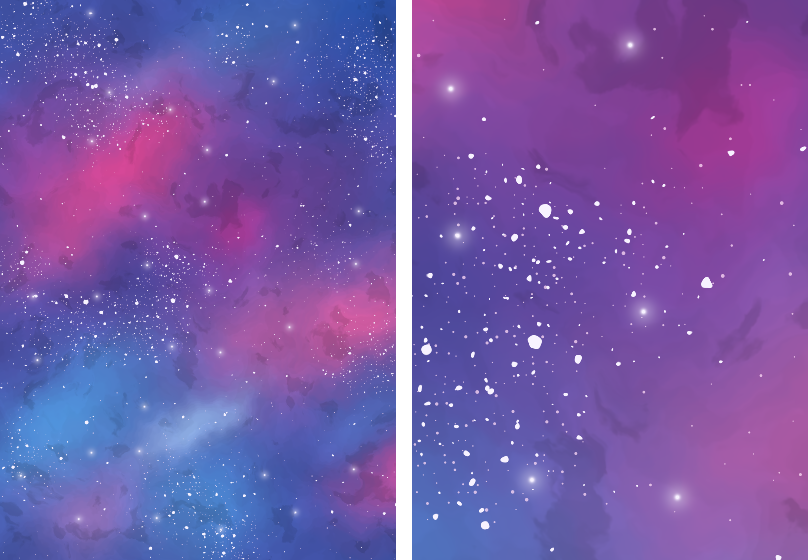
Left, the full canvas; right, a detail of the centre.
Reproduce this background procedurally as a WebGL 1 fragment shader.

```glsl
precision highp float;
// Watercolour night sky: blue, violet and pink washes with splattered stars.

uniform vec2 u_resolution;

float hash(vec2 p) {
    vec3 q = fract(p.xyx * vec3(0.1031, 0.1030, 0.0973));
    q += dot(q, q.yzx + 33.33);
    return fract((q.x + q.y) * q.z);
}

float noise(vec2 p) {
    vec2 cell = floor(p), f = fract(p);
    f = f * f * (3.0 - 2.0 * f);
    return mix(mix(hash(cell), hash(cell + vec2(1, 0)), f.x),
               mix(hash(cell + vec2(0, 1)), hash(cell + vec2(1, 1)), f.x), f.y);
}

float fbm(vec2 p) {
    float sum = 0.0, gain = 0.5;
    for (int i = 0; i < 5; i++) {
        sum += gain * noise(p);
        p = mat2(1.6, 1.2, -1.2, 1.6) * p + 7.3;
        gain *= 0.5;
    }
    return sum;
}

// Rounded stairs, for the stepped borders of dried paint
float terrace(float x) {
    return floor(x) + smoothstep(0.3, 0.7, fract(x));
}

// One soft patch of paint; radius.x runs along the rising diagonal
void wash(inout vec3 paint, vec2 p, vec2 centre, vec2 radius, vec3 tint) {
    vec2 q = mat2(0.83, -0.56, 0.56, 0.83) * (p - centre) / radius;
    float cover = exp(-dot(q, q));
    cover = mix(cover, terrace(cover * 11.0) / 11.0, 0.55);
    paint = mix(paint, tint, 0.94 * cover);
}

float cluster(vec2 p, vec2 centre, float radius) {
    vec2 q = (p - centre) / radius;
    return exp(-dot(q, q));
}

// Chance of a speck, gathered in drifts
float starDensity(vec2 p) {
    float drift = 0.55 * smoothstep(0.52, 0.86, noise(p * 8.0 + 3.7));
    drift += 0.75 * cluster(p, vec2(0.67, 0.36), 0.065);
    drift += 0.45 * cluster(p, vec2(0.57, 0.55), 0.07);
    drift += 0.45 * cluster(p, vec2(0.36, 0.51), 0.05);
    drift += 0.45 * cluster(p, vec2(0.34, 0.11), 0.09);
    drift += 0.40 * cluster(p, vec2(0.61, 0.88), 0.07);
    return 0.035 + drift;
}

// One jittered speck per cell, mostly small, sized in cells
float specks(vec2 p, float scale, float maxRadius, float amount) {
    vec2 cell = floor(p * scale);
    vec2 seed = cell + scale * 3.0;
    vec2 jitter = 0.2 + 0.6 * vec2(hash(seed + 11.0), hash(seed + 47.0));
    float size = hash(seed + 83.0);
    float radius = maxRadius * mix(0.3, 1.0, size * size * size);
    float present = step(hash(seed), amount * starDensity((cell + 0.5) / scale));
    float pixel = scale / u_resolution.y;
    float d = length(fract(p * scale) - jitter);
    return present * (1.0 - smoothstep(radius - 0.5 * pixel, radius + 0.5 * pixel, d));
}

// Sparse stars with a bright core and a faint halo
float glowStars(vec2 p) {
    vec2 cell = floor(p * 9.0);
    vec2 jitter = 0.2 + 0.6 * vec2(hash(cell + 21.0), hash(cell + 64.0));
    float d = length(fract(p * 9.0) - jitter) / 9.0;
    float glow = 0.35 * exp(-d * d * 18000.0) + 0.8 * exp(-d * d * 350000.0);
    return glow * step(hash(cell + 5.0), 0.4);
}

void main() {
    vec2 p = gl_FragCoord.xy / u_resolution.y;

    // Ragged, wandering coordinates for the paint
    vec2 w = p + 0.13 * (vec2(fbm(p * 5.0), fbm(p * 5.0 + 31.0)) - 0.48);
    w += 0.022 * (vec2(fbm(p * 38.0), fbm(p * 38.0 + 17.0)) - 0.48);

    // Blue and violet ground
    vec3 paint = vec3(0.25, 0.32, 0.65);
    wash(paint, w, vec2(0.62, 0.93), vec2(0.22, 0.17), vec3(0.12, 0.32, 0.66));
    wash(paint, w, vec2(0.43, 0.92), vec2(0.13, 0.09), vec3(0.28, 0.46, 0.77));
    wash(paint, w, vec2(0.12, 0.79), vec2(0.18, 0.12), vec3(0.37, 0.29, 0.62));
    wash(paint, w, vec2(0.40, 0.60), vec2(0.32, 0.19), vec3(0.47, 0.25, 0.59));
    wash(paint, w, vec2(0.25, 0.83), vec2(0.14, 0.045), vec3(0.47, 0.42, 0.72));
    wash(paint, w, vec2(0.46, 0.35), vec2(0.16, 0.13), vec3(0.46, 0.37, 0.69));

    // Pink clouds
    wash(paint, w, vec2(0.06, 0.69), vec2(0.13, 0.12), vec3(0.56, 0.27, 0.61));
    wash(paint, w, vec2(0.15, 0.60), vec2(0.14, 0.08), vec3(0.69, 0.32, 0.64));
    wash(paint, w, vec2(0.25, 0.71), vec2(0.18, 0.075), vec3(0.83, 0.27, 0.57));
    wash(paint, w, vec2(0.42, 0.61), vec2(0.06, 0.05), vec3(0.63, 0.22, 0.57));
    wash(paint, w, vec2(0.47, 0.42), vec2(0.12, 0.09), vec3(0.69, 0.36, 0.66));
    wash(paint, w, vec2(0.65, 0.43), vec2(0.13, 0.09), vec3(0.87, 0.37, 0.65));
    wash(paint, w, vec2(0.73, 0.15), vec2(0.13, 0.08), vec3(0.77, 0.31, 0.62));

    // Cool pools and pale light
    wash(paint, w, vec2(0.25, 0.48), vec2(0.11, 0.06), vec3(0.30, 0.27, 0.60));
    wash(paint, w, vec2(0.13, 0.24), vec2(0.20, 0.09), vec3(0.30, 0.57, 0.84));
    wash(paint, w, vec2(0.34, 0.11), vec2(0.13, 0.11), vec3(0.29, 0.53, 0.82));
    wash(paint, w, vec2(0.33, 0.24), vec2(0.11, 0.045), vec3(0.56, 0.69, 0.90));
    wash(paint, w, vec2(0.15, 0.08), vec2(0.12, 0.09), vec3(0.58, 0.45, 0.74));
    wash(paint, w, vec2(0.67, 0.26), vec2(0.08, 0.05), vec3(0.33, 0.42, 0.75));

    // Mottled pigment and small dark blooms
    paint *= 1.0 + 0.24 * (terrace(fbm(w * 13.0) * 9.0) / 9.0 - 0.48);
    paint *= 1.0 - 0.10 * smoothstep(0.60, 0.68, fbm(w * 24.0 + 9.0));

    // Fine tinted dust, then white splatter
    vec2 s = p + 0.002 * (vec2(noise(p * 260.0), noise(p * 260.0 + 50.0)) - 0.5);
    vec3 dustTint = mix(paint, vec3(1.0, 0.86, 0.97), 0.75);
    paint = mix(paint, dustTint, specks(p, 170.0, 0.19, 0.65));
    float white = specks(s, 105.0, 0.19, 0.55);
    white = max(white, specks(s, 56.0, 0.18, 0.5));
    white = max(white, specks(s, 31.0, 0.15, 0.45));
    white = max(white, glowStars(p));
    gl_FragColor = vec4(mix(paint, vec3(0.97, 0.95, 1.0), min(white, 1.0)), 1.0);
}
```
